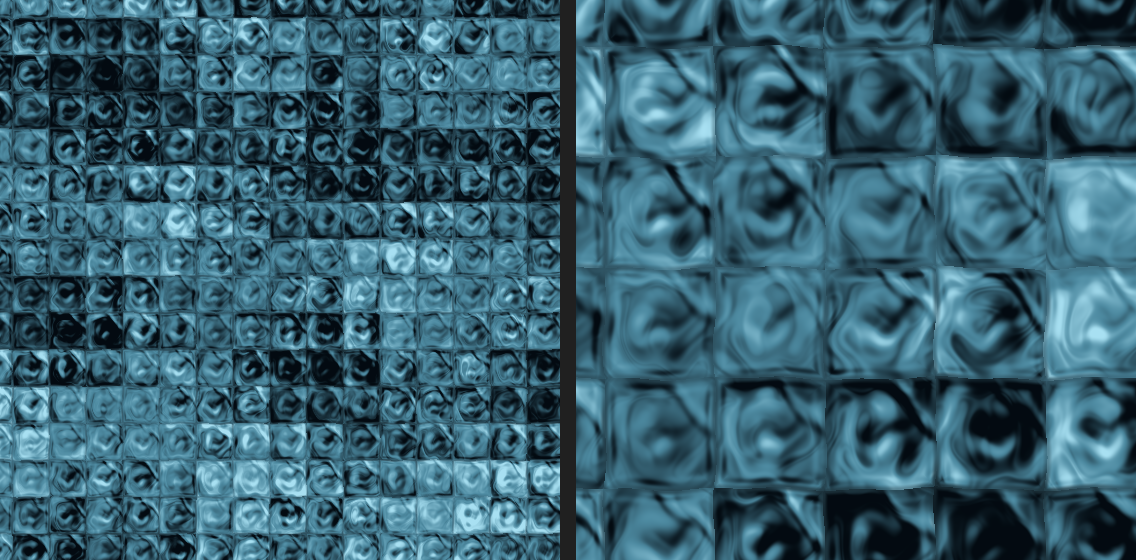
Left, the full canvas; right, a detail of the centre.
Write a WebGL 1 fragment shader that draws this texture.

```glsl
precision highp float;
uniform vec2 u_resolution;

#define CELLS vec2(15.24, 15.2)
#define ORIGIN vec2(0.34, 0.71)
#define JOINT_WIDTH 0.030
#define REFRACTION 2.3
#define RIPPLE 0.46
#define CURL 0.19
#define GAIN 1.25
#define DEEP vec3(0.01, 0.04, 0.065)
#define TEAL vec3(0.30, 0.54, 0.63)
#define PALE vec3(0.66, 0.88, 0.95)
#define JOINT_COLOR vec3(0.19, 0.33, 0.39)

float bell(float x, float width) {
    x /= width;
    return exp(-x * x);
}

// Slow change between neighboring blocks, from 0 to 1
float drift(vec2 id, float phase) {
    return 0.5 + 0.5 * sin(1.3 * id.x + 2.0 * sin(1.1 * id.y + phase) + phase);
}

// Broad drifting light and shade, in canvas units
float backdrop(vec2 uv) {
    uv += 0.018 * sin(uv.yx * vec2(31.0, 27.0) + vec2(0.5, 2.0));
    float sway = 2.0 * (1.0 - smoothstep(0.2, 0.6, uv.x));
    float bands = cos(15.5 * (uv.y - 0.1) - sway + 0.3 * sin(19.0 * uv.x));
    float shift = 1.2 + 1.2 * sin(10.0 * uv.y + 2.85);
    float columns = cos(15.0 * (uv.x - 0.02) + shift);
    return 0.55 + 0.23 * bands + 0.14 * columns - 0.22 * (uv.y - 0.5);
}

// Warped layered sines, in cell units
float ripples(vec2 p) {
    float sum = 0.0, amp = 0.5;
    for (int i = 0; i < 4; i++) {
        p = mat2(0.8, 0.6, -0.6, 0.8) * p * 1.6 + 1.7;
        p += 0.7 * sin(p.yx + vec2(0.4, 2.1));
        sum += amp * sin(p.x) * cos(0.6 * p.y);
        amp *= 0.7;
    }
    return sum;
}

// Twisting lens that bends the view through one block
vec2 lens(vec2 q, float seed) {
    float r = length(q);
    float turn = 2.6 * exp(-8.0 * r * r) + 0.4 * seed;
    float c = cos(turn), s = sin(turn);
    vec2 bent = mat2(c, s, -s, c) * q * cos(7.5 * r - 0.5);
    return REFRACTION * bent + 0.24 * sin(q.yx * vec2(13.0, 16.0) + 2.0 * seed);
}

void main() {
    vec2 uv = gl_FragCoord.xy / u_resolution;
    vec2 p = uv * CELLS - ORIGIN;

    // Slightly uneven joints
    p += 0.012 * sin(p.yx * vec2(4.3, 3.7)) + 0.010 * sin(p.yx * 9.1 + 1.0);
    vec2 id = floor(p);
    vec2 q = fract(p) - 0.5;
    float seed = drift(id, 0.6);
    float contrast = 0.65 + 0.7 * drift(id.yx, 2.3);

    // Backdrop seen through the block
    vec2 hit = id + 0.5 + lens(q, seed);
    float tone = backdrop((hit + ORIGIN) / CELLS);
    tone += RIPPLE * contrast * ripples(hit);

    // Dark hook over a bright crescent that sweeps to the right
    vec2 w = q + 0.04 * sin(q.yx * 15.0 + vec2(4.0, 6.0) * seed);
    float r = length(w * vec2(0.9, 1.12));
    float angle = atan(w.y, w.x + 0.0001);
    float ring = smoothstep(0.04, 0.14, r) * (1.0 - smoothstep(0.24, 0.42, r));
    float curl = sin(angle + 12.0 * r + 1.8 + 0.8 * seed);
    tone += CURL * contrast * ring * curl * (1.0 + 0.5 * sin(2.0 * angle + 4.0 * seed));
    float sweep = w.y + 0.15 - 1.1 * w.x * w.x - 0.25 * w.x;
    float reach = bell(w.x - 0.07, 0.2);
    tone += 0.30 * contrast * reach * (bell(sweep, 0.06) - 0.9 * bell(sweep - 0.15, 0.07));

    // Slanted glint with its shadow
    float slant = q.x + q.y - 0.46 + 0.05 * sin(12.0 * q.x + 5.0 * seed);
    tone += 0.27 * contrast * (bell(slant - 0.13, 0.07) - bell(slant, 0.055));

    // Patchy bevel around each block
    float edge = 0.5 - max(abs(q.x), abs(q.y));
    float wear = 0.5 + 0.5 * sin(5.0 * p.x + 3.0 * sin(3.7 * p.y) + 1.5 * sin(2.3 * p.x));
    tone -= 0.30 * wear * wear * bell(edge - 0.07, 0.03);
    tone += 0.14 * (1.0 - wear) * bell(edge - 0.10, 0.035);

    // Tone to color, then translucent joints
    tone = 0.5 + GAIN * (tone - 0.52);
    vec3 color = mix(DEEP, TEAL, smoothstep(-0.15, 0.86, tone));
    color = mix(color, PALE, smoothstep(0.72, 1.6, tone));
    float joint = 1.0 - smoothstep(JOINT_WIDTH * 0.2, JOINT_WIDTH * 1.7, edge);
    vec3 seam = JOINT_COLOR * (0.35 + 0.9 * backdrop(uv));
    color = mix(color, seam, joint * (0.35 + 0.45 * wear));
    gl_FragColor = vec4(color, 1.0);
}
```
